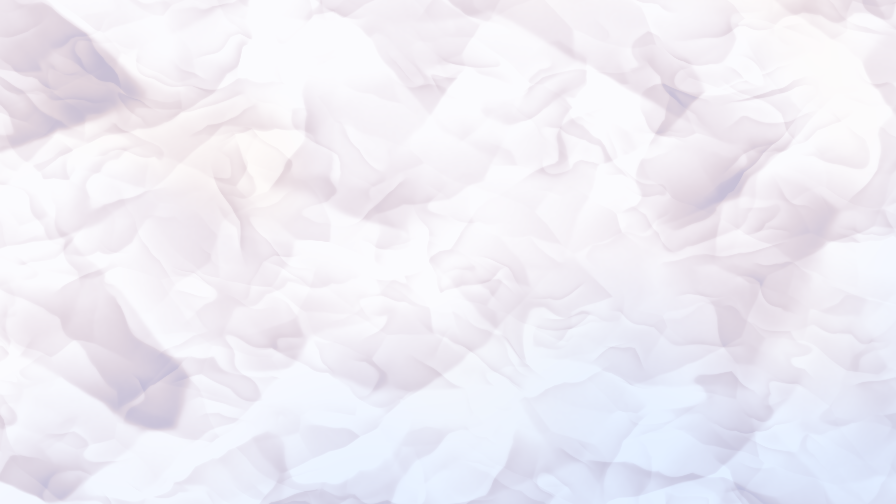
Give the GLSL for this texture, as a Shadertoy shader.

```glsl
// Crumpled white paper: two sizes of straight-edged Voronoi facets shaded as
// tilted planes, crossed by long broken folds that are dark on one side and lit on
// the other. Tone maps to warm shadows and whites, cooler at the lower right.

const vec3 DEEP = vec3(0.790, 0.760, 0.845);
const vec3 SHADOW = vec3(0.885, 0.840, 0.878);
const vec3 MIDTONE = vec3(0.940, 0.914, 0.942);
const vec3 LIGHT = vec3(0.986, 0.984, 0.996);
const vec3 COOL_TINT = vec3(0.905, 0.955, 1.014);
const vec3 CREAM_TINT = vec3(1.008, 0.997, 0.980);
const vec2 LIGHT_DIR = vec2(-0.35, 0.62);
const vec2 FACET_STRETCH = vec2(0.68, 1.30);  // facets are longer along their fold
const vec2 FOLD_STRETCH = vec2(0.50, 1.25);
const float LEAN = 0.58;                // folds lean about this far either way
const int FACET_LAYERS = 3;
const float FACET_SCALE = 2.9;          // large facets per canvas height
const float FACET_CONTRAST = 0.43;
const float FACET_GAIN = 0.62;
const int FOLDS = 8;
const float FOLD_SCALE = 2.1;
const float FOLD_GROWTH = 1.30;
const float FOLD_CONTRAST = 0.46;
const float LIT_WIDTH = 0.13;
const float DARK_WIDTH = 0.075;
const float MEAN_TONE = 0.65;
const float GRAIN = 0.020;

vec2 hash2(vec2 p) {
    vec3 q = fract(p.xyx * vec3(0.1031, 0.1030, 0.0973));
    q += dot(q, q.yzx + 33.33);
    return fract((q.xx + q.yz) * q.zy);
}

vec2 cornerGradient(vec2 cell) {
    float angle = 6.2832 * hash2(cell).x;
    return vec2(cos(angle), sin(angle));
}

// Gradient noise, about -0.7 to 0.7
float noise(vec2 p) {
    vec2 i = floor(p), f = p - i;
    vec2 u = f * f * f * (f * (f * 6.0 - 15.0) + 10.0);
    vec2 e = vec2(0.0, 1.0);
    float low = mix(dot(cornerGradient(i), f),
                    dot(cornerGradient(i + e.yx), f - e.yx), u.x);
    float high = mix(dot(cornerGradient(i + e.xy), f - e.xy),
                     dot(cornerGradient(i + e.yy), f - e.yy), u.x);
    return mix(low, high, u.y);
}

mat2 rotation(float angle) {
    float c = cos(angle), s = sin(angle);
    return mat2(c, s, -s, c);
}

// Tone of tilted planes that meet in straight edges, some crisp and some soft
float facets(vec2 p, vec2 lightDir) {
    float sharpness = mix(20.0, 72.0, smoothstep(-0.3, 0.15, noise(p * 0.8 + 7.0)));
    vec2 cell = floor(p);
    float toneSum = 0.0, weightSum = 0.0;
    for (int y = -1; y <= 1; y++)
    for (int x = -1; x <= 1; x++) {
        vec2 id = cell + vec2(x, y);
        vec2 offset = p - id - 0.05 - 0.9 * hash2(id);
        vec2 tilt = hash2(id + 57.0) - 0.5;
        float weight = exp(-sharpness * dot(offset, offset));
        toneSum += weight * (dot(offset, lightDir + 2.2 * tilt) + 0.5 * tilt.x);
        weightSum += weight;
    }
    return toneSum / weightSum;
}

// One family of long folds along the zero line of stretched noise
float folds(vec2 p, float scale, float lean, float seed) {
    float n = noise((rotation(lean) * p) * FOLD_STRETCH * scale + seed);
    float lit = n / (abs(n) + 0.0025 * scale);
    float fade = exp(-abs(n) / (n > 0.0 ? LIT_WIDTH : DARK_WIDTH));
    float broken = smoothstep(0.02, 0.32, noise(p * (1.2 + 0.45 * scale) + seed * 2.0));
    return (lit > 0.0 ? 0.65 : 1.0) * lit * fade * broken;
}

float paperTone(vec2 p) {
    // Kinked bending gives the folds small corners
    vec2 bend = abs(vec2(noise(p * 5.0), noise(p * 5.0 + 19.0))) * 0.060
              + abs(vec2(noise(p * 13.0 + 5.0), noise(p * 13.0 + 43.0))) * 0.022;
    float tone = MEAN_TONE + 0.14 * noise(p * 1.6 + 3.0);

    float amplitude = FACET_CONTRAST, scale = FACET_SCALE, lean = LEAN;
    for (int i = 0; i < FACET_LAYERS; i++) {
        float seed = 13.7 * float(i + 1);
        mat2 turn = rotation(lean);
        vec2 sheet = (turn * (p + 0.4 * bend)) * FACET_STRETCH * scale + seed;
        float wrinkled = 0.9 + 0.9 * noise(p * 2.8 + seed * 3.0);
        tone += amplitude * wrinkled * facets(sheet, turn * LIGHT_DIR);
        amplitude *= FACET_GAIN;
        scale *= 1.85;
        lean = -0.9 * lean;
    }

    scale = FOLD_SCALE;
    for (int i = 0; i < FOLDS; i++) {
        float seed = 9.3 * float(i) + 4.1;
        float turned = LEAN + 0.7 * (hash2(vec2(seed, 2.0)).x - 0.5);
        lean = i % 2 == 0 ? -turned : turned;
        tone += FOLD_CONTRAST * folds(p + bend, scale, lean, seed);
        scale *= FOLD_GROWTH;
    }
    return tone;
}

void mainImage(out vec4 fragColor, in vec2 fragCoord) {
    vec2 uv = fragCoord / iResolution.xy;
    vec2 p = fragCoord / iResolution.y;

    // Cool light gathers at the lower right, cream patches elsewhere
    float drift = noise(p * 1.8 + 23.0);
    float cool = smoothstep(0.0, 0.75, 0.58 * uv.x - 1.25 * uv.y + 0.28 + 0.35 * drift);
    float cream = smoothstep(0.1, 0.5, noise(p * 2.2 + 71.0)) * (1.0 - cool);

    // Relief, a little darker at the top and in the cool corner
    float tone = paperTone(p) - 0.06 * smoothstep(0.45, 0.85, uv.y) - 0.10 * cool;
    tone += GRAIN * noise(p * 90.0);
    vec3 color = mix(DEEP, SHADOW, smoothstep(-0.40, 0.16, tone));
    color = mix(color, MIDTONE, smoothstep(0.05, 0.50, tone));
    color = mix(color, LIGHT, smoothstep(0.36, 0.90, tone));
    color *= mix(vec3(1.0), COOL_TINT, cool);
    color *= mix(vec3(1.0), CREAM_TINT, cream);
    fragColor = vec4(clamp(color, 0.0, 1.0), 1.0);
}
```
